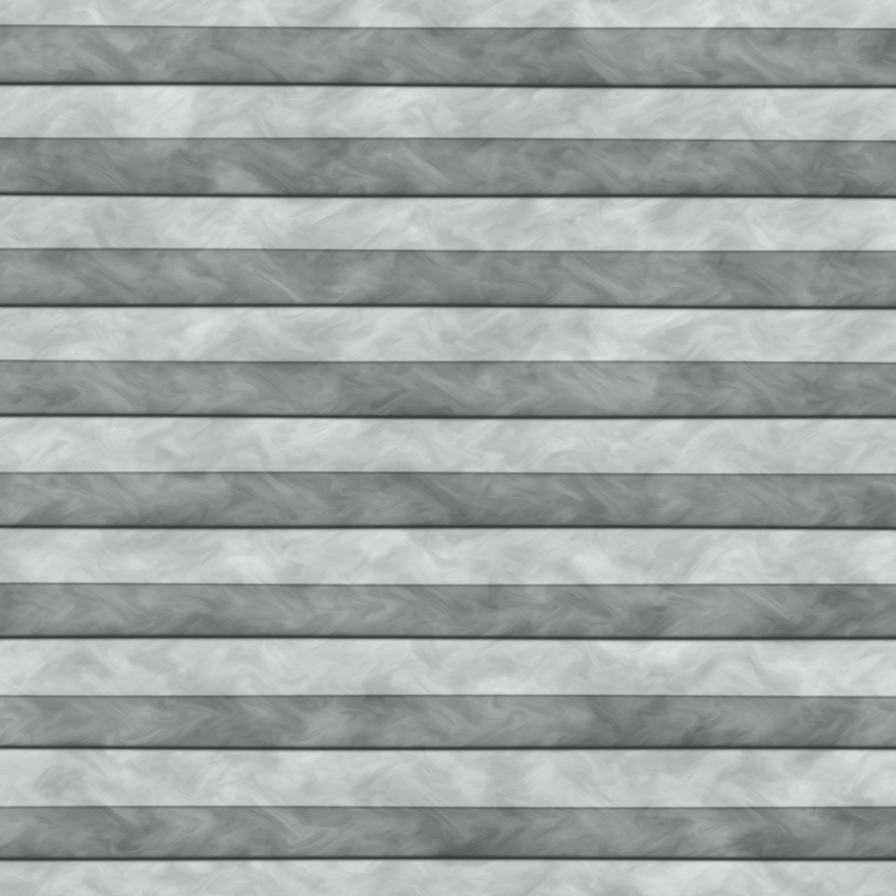
This texture is drawn by a Shadertoy shader. Its source:

```glsl
#define PITCH 0.1233         // height of one pleat
#define FIRST_SEAM 0.0417    // height of the lowest seam
#define TILT 0.004           // sag of the upper pleats to the right
#define SEAM_WIDTH 0.021     // in pleats
#define CREASE_WIDTH 0.014   // in pleats
#define MOTTLE_SCALE vec2(15.0, 23.0)
#define LIGHT_MOTTLE 0.27
#define SHADE_MOTTLE 0.32
#define LIGHT_COLOR vec3(0.755, 0.777, 0.779)
#define SHADE_COLOR vec3(0.555, 0.572, 0.570)
#define SEAM_COLOR vec3(0.19, 0.21, 0.215)

vec3 hash3(vec2 p) {
    vec3 q = fract(p.xyx * vec3(0.1031, 0.1030, 0.0973));
    q += dot(q, q.yxz + 33.33);
    return fract((q.xxy + q.yzz) * q.zyx);
}

// Smooth cellular noise: random cell tones blended by distance
float cellTone(vec2 p) {
    vec2 cell = floor(p), local = fract(p);
    float total = 0.0, weights = 0.0;
    for (int j = -1; j <= 1; j++)
    for (int i = -1; i <= 1; i++) {
        vec2 offset = vec2(i, j);
        vec3 h = hash3(cell + offset + 200.0);
        vec2 d = offset + h.xy - local;
        float w = exp(-6.0 * dot(d, d));
        total += w * h.z;
        weights += w;
    }
    return total / weights;
}

// Layered blotches, centred on zero
float mottle(vec2 p) {
    float sum = 0.0, amp = 1.0, norm = 0.0;
    for (int octave = 0; octave < 4; octave++) {
        p += 0.22 * sin(p.yx * 2.3 + vec2(0.7, 2.1));
        sum += amp * (cellTone(p) - 0.5);
        norm += amp;
        amp *= 0.72;
        p = p * 2.0 + vec2(17.3, 9.1);
    }
    return sum / norm;
}

void mainImage(out vec4 fragColor, in vec2 fragCoord) {
    vec2 uv = fragCoord / iResolution.xy;

    // Pleat coordinate: 0 at the seam, rising through shade, then light
    float y = uv.y + TILT * (uv.x - 0.5) * uv.y + 0.0007 * sin(uv.x * 7.0 + uv.y * 31.0);
    float phase = (y - FIRST_SEAM) / PITCH;
    float t = fract(phase);
    float fold = mix(0.465, 0.53, uv.y);
    float soft = max(0.012, 1.0 / (iResolution.y * PITCH));

    // Shaded underside, smooth at both edges
    float fromMiddle = abs(fract(phase - 0.5 * fold + 0.5) - 0.5);
    float shade = 1.0 - smoothstep(0.5 * fold - soft, 0.5 * fold + soft, fromMiddle);

    // Mottled cloth
    float blotch = mottle(uv * MOTTLE_SCALE);
    float broad = 0.012 * sin(uv.x * 9.0 + 1.3 * sin(uv.y * 14.0));
    vec3 light = LIGHT_COLOR + LIGHT_MOTTLE * blotch + 0.5 * broad;
    vec3 dark = SHADE_COLOR + SHADE_MOTTLE * blotch + broad - 0.025 * (uv.x - 0.5);

    // Curved cloth: brighter below a seam, darker just above one
    light += 0.05 * (t - 0.75);
    dark -= 0.11 * exp(-t / 0.11);
    dark -= 0.03 * smoothstep(0.6 * fold, fold, t);
    vec3 color = mix(light, dark, shade);

    // Thin crease at the fold and dark gap at the seam
    float creaseDist = (t - fold + 0.01) / max(CREASE_WIDTH, soft);
    color *= 1.0 - 0.17 * exp(-creaseDist * creaseDist);
    float seamDist = min(t, 1.0 - t) / max(SEAM_WIDTH, soft);
    color = mix(color, SEAM_COLOR, 0.92 * exp(-seamDist * seamDist));

    fragColor = vec4(clamp(color, 0.0, 1.0), 1.0);
}
```
